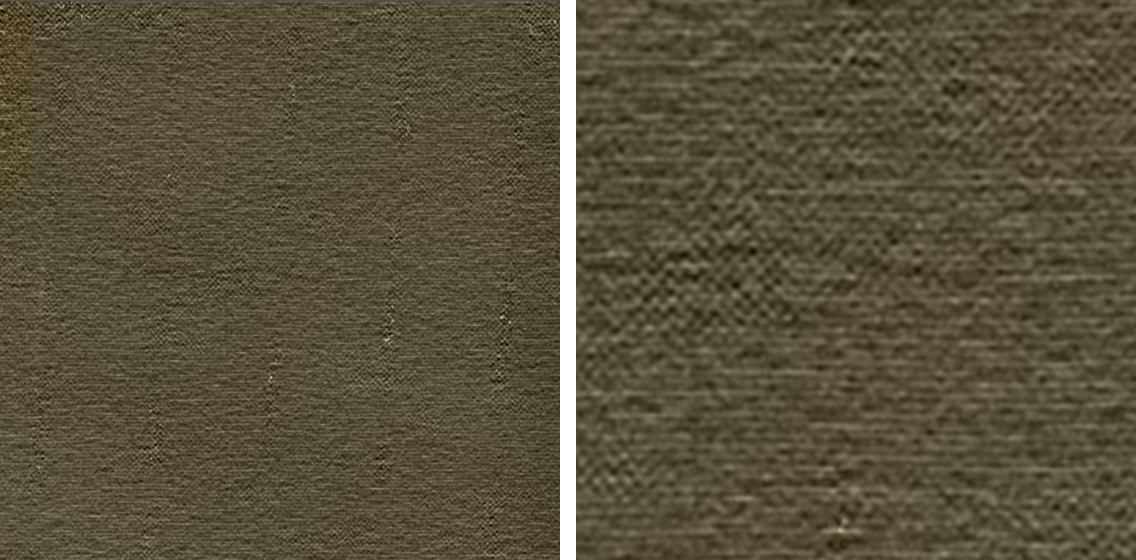
Left: the whole. Right: its middle third, enlarged.
This texture is drawn by a WebGL 1 fragment shader. Its source:

```glsl
precision highp float;
uniform vec2 u_resolution;

vec3 hash3(vec2 cell) {
  vec3 h = fract(cell.xyx * vec3(0.1031, 0.1030, 0.0973));
  h += dot(h, h.yxz + 33.33);
  return fract((h.xxy + h.yzz) * h.zyx);
}

// Cellular grain: jittered soft dots, each lighter or darker than the ground.
float grain(vec2 p) {
  vec2 cell = floor(p);
  float sum = 0.0;
  for (int j = -1; j <= 1; j++) {
    for (int i = -1; i <= 1; i++) {
      vec2 id = cell + vec2(float(i), float(j));
      vec3 h = hash3(id);
      vec2 d = p - id - h.xy;
      sum += (h.z * 2.0 - 1.0) * exp(-4.0 * dot(d, d));
    }
  }
  return sum;
}

// Grain with a dark edge under each light dot, so that it averages out.
float ridges(vec2 p) {
  return grain(p) - grain(p + vec2(0.0, 1.1));
}

// Soft band around zero.
float band(float x, float width) {
  return exp(-x * x / (width * width));
}

void main() {
  vec2 uv = gl_FragCoord.xy / u_resolution;
  float patches = grain(uv * vec2(12.0, 24.0) + 31.0);
  float blotch = grain(uv * vec2(4.0, 9.0) + 57.0);

  // Slanted, nearly vertical creases at regular intervals.
  float lean = uv.x - 0.065 * uv.y + 0.003 * sin(uv.y * 23.0);
  float across = (fract((lean - 0.055) / 0.205 + 0.5) - 0.5) * 0.205;
  float broken = smoothstep(-0.6, 0.6, grain(uv * vec2(5.0, 13.0) + 83.0));
  float crease = band(across, 0.014) * broken;

  // Rough top margin, worn corner and frayed ochre strip.
  float topWear = smoothstep(0.90, 0.99, uv.y) * smoothstep(-0.2, 0.5, patches);
  float corner = band(uv.x - 0.98, 0.06) * band(uv.y - 0.93, 0.04);
  float frayed = uv.x - 0.02 * uv.y + 0.008 * sin(uv.y * 31.0) + 0.03 * patches;
  float strip = smoothstep(0.055, 0.010, frayed) * smoothstep(0.60, 0.70, uv.y + 0.04 * patches);
  float wear = clamp(crease + topWear + corner + 0.6 * strip, 0.0, 1.2);

  // Straight weft threads, their strength varying along each row.
  float thread = uv.y * 158.0 + 0.15 * sin(uv.x * 19.0 + uv.y * 7.0);
  float weft = sin(6.2832 * thread);
  float twill = sin(uv.x * 640.0 + 0.8 * sin(uv.y * 90.0)) * sin(uv.y * 600.0 + 0.8 * sin(uv.x * 70.0));
  float rows = ridges(vec2(uv.x * 40.0, uv.y * 165.0) + 11.0);
  float fibres = ridges(vec2(uv.x * 165.0, uv.y * 225.0) + 5.0);
  float flecks = grain(vec2(uv.x * 250.0, uv.y * 250.0) + 71.0);
  float checker = clamp(0.30 + 0.9 * patches + 0.6 * wear, 0.0, 1.0);

  float tone = 0.068 * fibres + 0.070 * flecks + 0.046 * rows
             + weft * (0.030 + 0.03 * rows) * (1.1 - 0.6 * checker)
             + 0.075 * twill * checker;
  tone *= 0.97 + 0.45 * wear + 0.1 * patches;

  // Gentle drift, darker towards the right edge, lighter at the lower left.
  tone += 0.005 * sin(uv.x * 9.0 + 2.0 * sin(uv.y * 5.0)) + 0.005 * sin(uv.y * 17.0 + uv.x * 4.0);
  tone += 0.009 * blotch + 0.010 * grain(uv * vec2(9.0, 60.0) + 43.0) - 0.012 * crease;
  tone -= 0.030 * smoothstep(0.85, 1.0, uv.x);
  tone += 0.018 * (1.0 - smoothstep(0.0, 0.6, length(uv)));

  vec3 colour = vec3(0.337, 0.308, 0.217) + tone;
  float tint = sin(uv.y * 11.0 + 3.0 * sin(uv.x * 6.0)) + 1.5 * blotch;
  colour += tint * vec3(-0.004, 0.001, 0.001);
  colour += strip * vec3(0.008, -0.010, -0.035);

  // Pale scuffs by the left crease and bright specks where the cloth is worn.
  float scuff = band(lean - 0.04, 0.006) * band(uv.y - 0.48, 0.13);
  colour += scuff * vec3(0.04, 0.036, 0.036);
  float glint = smoothstep(0.55, 0.95, grain(uv * vec2(170.0, 150.0) + 19.0));
  colour += glint * smoothstep(0.3, 1.0, wear) * vec3(0.30, 0.29, 0.24);

  // Cool thin line along the upper edge.
  colour = mix(colour, vec3(0.34, 0.35, 0.32), 0.6 * smoothstep(0.995, 0.998, uv.y));
  gl_FragColor = vec4(clamp(colour, 0.0, 1.0), 1.0);
}
```
